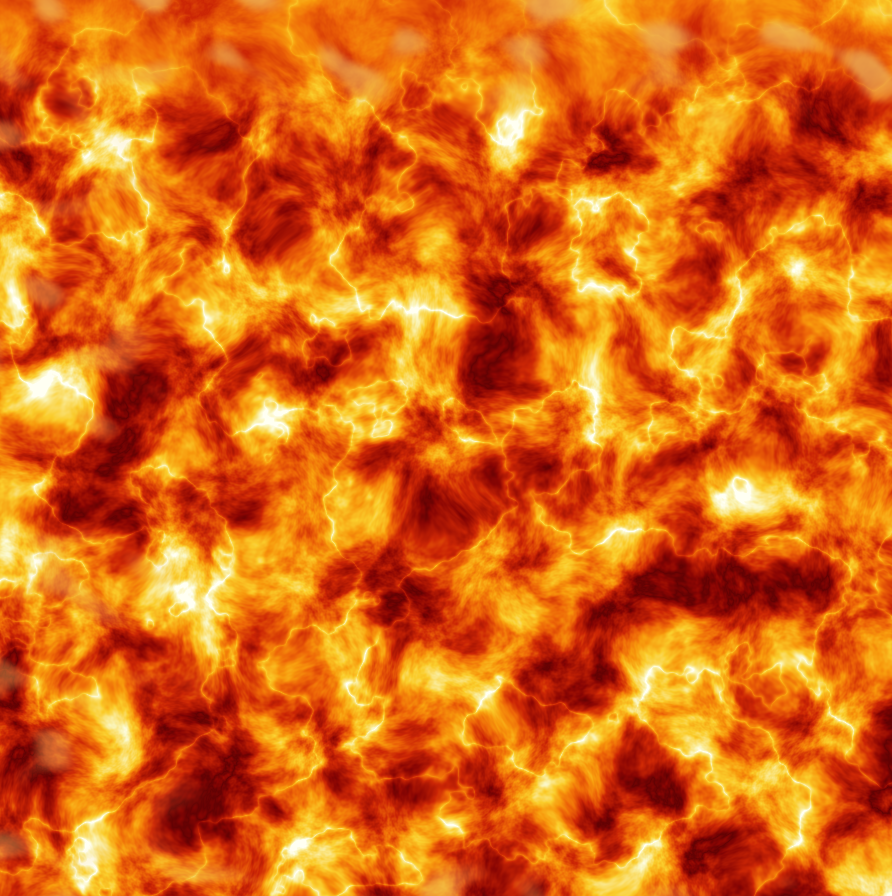
Give the GLSL for this texture, as a WebGL 2 fragment shader.

```glsl
#version 300 es
precision highp float;
// Molten fire: clotted dark embers, glowing clouds and thin bright veins.

uniform vec2 u_resolution;
out vec4 fragColor;

vec2 hash22(vec2 p) {
    vec3 q = fract(p.xyx * vec3(0.1031, 0.1030, 0.0973));
    q += dot(q, q.yzx + 33.33);
    return fract((q.xx + q.yz) * q.zy);
}

float cornerSlope(vec2 cell, vec2 offset) {
    return dot(normalize(hash22(cell) - 0.4999), offset);
}

// Gradient noise scaled to a standard deviation of about one
float noise(vec2 p) {
    vec2 i = floor(p), f = p - i;
    vec2 u = f * f * f * (f * (f * 6.0 - 15.0) + 10.0);
    vec2 e = vec2(1.0, 0.0);
    float low = mix(cornerSlope(i, f), cornerSlope(i + e, f - e), u.x);
    float high = mix(cornerSlope(i + e.yx, f - e.yx), cornerSlope(i + 1.0, f - 1.0), u.x);
    return 4.6 * mix(low, high, u.y);
}

// Rotated octaves, normalised to unit deviation
float fbm(vec2 p, int octaves, float gain) {
    float sum = 0.0, power = 0.0, amplitude = 1.0;
    for (int k = 0; k < octaves; k++) {
        sum += amplitude * noise(p);
        power += amplitude * amplitude;
        amplitude *= gain;
        p = mat2(0.8, 0.6, -0.6, 0.8) * p * 2.0 + 17.3;
    }
    return sum * inversesqrt(power);
}

float ramp(float a, float b, float x) {
    return clamp((x - a) / (b - a), 0.0, 1.0);
}

// Heat in standard deviations to colour
vec3 fireColor(float heat) {
    vec3 c = mix(vec3(0.30, 0.0, 0.01), vec3(0.54, 0.02, 0.01), ramp(-2.4, -1.7, heat));
    c = mix(c, vec3(0.80, 0.15, 0.02), ramp(-1.7, -0.74, heat));
    c = mix(c, vec3(0.93, 0.40, 0.03), ramp(-0.74, 0.0, heat));
    c = mix(c, vec3(0.97, 0.60, 0.05), ramp(0.0, 0.6, heat));
    c = mix(c, vec3(0.98, 0.80, 0.17), ramp(0.6, 1.28, heat));
    c = mix(c, vec3(0.98, 0.95, 0.70), ramp(1.28, 2.25, heat));
    return mix(c, vec3(1.0, 1.0, 0.95), ramp(2.25, 2.8, heat));
}

void main() {
    vec2 uv = gl_FragCoord.xy / u_resolution;
    vec2 p = gl_FragCoord.xy / u_resolution.y;

    // Clouds with ragged, slightly warped outlines
    vec2 warp = vec2(noise(p * 11.0 + 3.7), noise(p * 11.0 + 51.2));
    float clouds = fbm((p + 0.008 * warp) * 9.0 + 8.4, 6, 0.59);

    // Hot creases with a soft glow and a narrow core
    float crease = abs(fbm(p * 6.0 + 71.6, 5, 0.5));
    float core = exp(-9.0 * crease) * (0.45 + 0.5 * smoothstep(-0.5, 1.2, clouds));
    float heat = 0.92 * clouds + 1.0 * (exp(-2.0 * crease) - 0.34) + core - 0.06;

    // The coldest spots fold back into dark rings
    heat = abs(heat + 2.15) - 2.15;

    // Calmer, hazy upper rim
    float rim = smoothstep(0.84, 0.97, uv.y + 0.02 * noise(p * 7.0));
    heat = mix(heat, 0.4 * heat + 0.1, rim);
    vec3 color = fireColor(heat);

    // Pale blurred smudges along the rims
    float side = 0.6 * smoothstep(0.26, 0.06, uv.x);
    float foot = 0.7 * smoothstep(0.05, 0.01, uv.y);
    float smudge = smoothstep(0.4, 2.0, noise(mat2(0.94, 0.34, -0.34, 0.94) * p * vec2(13.0, 20.0) + 29.5));
    color = mix(color, vec3(0.93, 0.72, 0.36), 0.75 * smudge * max(rim, max(side, foot)));

    fragColor = vec4(color, 1.0);
}
```
